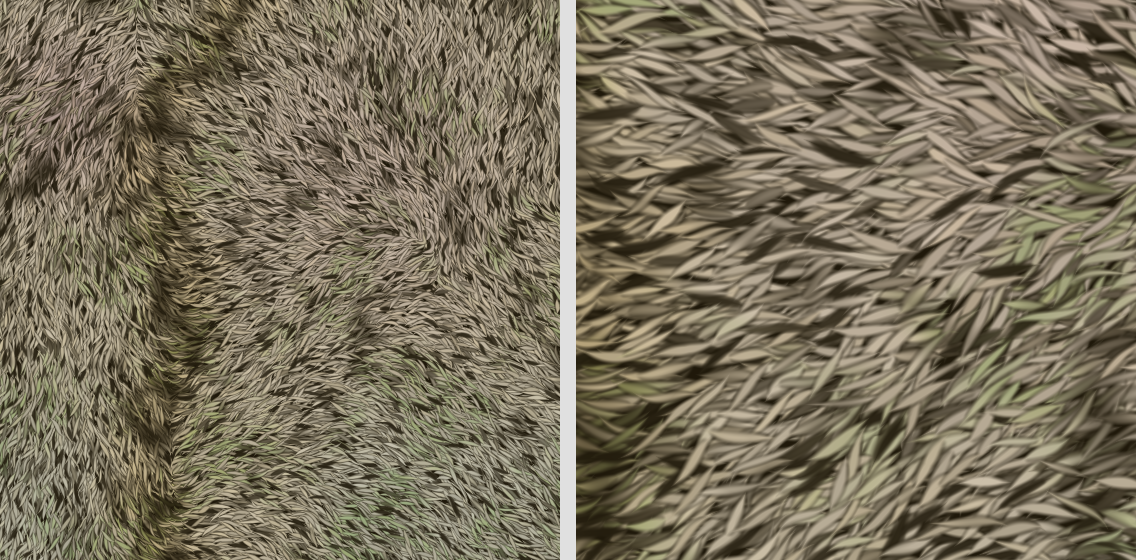
Left: the whole. Right: its middle third, enlarged.
Write a WebGL 1 fragment shader that draws this texture.

```glsl
precision highp float;
uniform vec2 u_resolution;

#define LAYERS 12
#define CELLS 43.0
#define BLADE_WIDTH 0.13
#define BLADE_LENGTH 0.92
#define SPREAD 1.1
#define FAN_CENTRE vec2(0.88, 0.62)
#define BRIGHTNESS 1.42
#define SHADOW 0.42
#define SOFTNESS 0.0017

const vec3 SOIL = vec3(0.12, 0.095, 0.04);
const vec3 STRAW = vec3(0.75, 0.71, 0.62);
const vec3 GREEN_TINT = vec3(-0.14, -0.07, -0.16);
const vec3 OCHRE_TINT = vec3(0.03, -0.01, -0.11);
const vec3 MAUVE_TINT = vec3(0.0, -0.035, 0.01);
const vec3 ASHEN_TINT = vec3(-0.03, 0.0, 0.02);

vec4 hash4(vec3 p) {
  vec4 h = fract(p.xyzx * vec4(0.1031, 0.1030, 0.0973, 0.1099));
  h += dot(h, h.wzxy + 33.33);
  return fract((h.xxyz + h.yzzw) * h.zywx);
}

// Layered sines, roughly -1 to 1
float patches(vec2 p) {
  float a = sin(p.x * 1.3 + 1.7 * sin(p.y * 0.9));
  float b = sin(p.y * 1.9 - p.x * 0.8 + 1.4 * sin(p.x * 1.6));
  float c = sin(p.x * 3.7 + p.y * 2.9 + 1.5 * sin(p.y * 3.1));
  return (a + b + 0.7 * c) / 2.7;
}

// Distance to the nearest tuft centre
float tufts(vec2 p) {
  float nearest = 4.0;
  for (int j = -1; j <= 1; j++)
    for (int i = -1; i <= 1; i++) {
      vec2 cell = floor(p) + vec2(float(i), float(j));
      vec2 d = cell + hash4(vec3(cell + 50.0, 91.0)).xy - p;
      nearest = min(nearest, dot(d, d));
    }
  return sqrt(nearest);
}

// Double-angle vectors blend directions without regard to sign
vec2 axis(float angle) {
  return vec2(cos(2.0 * angle), sin(2.0 * angle));
}

// Blends two flows, passing through a direction between them
vec2 turnFlow(vec2 from, vec2 to, float between, float amount) {
  return mix(from, to, amount) + 2.4 * amount * (1.0 - amount) * axis(between);
}

float flowAngle(vec2 p) {
  vec2 d = p - FAN_CENTRE;
  vec2 flow = vec2(d.x * d.x - d.y * d.y, 2.0 * d.x * d.y) / (dot(d, d) + 0.002);
  flow = turnFlow(flow, axis(-0.62), 0.0, smoothstep(0.08, 0.6, p.x - p.y));
  vec2 toStand = p - vec2(0.90, 0.90);
  flow = turnFlow(flow, axis(1.4), -1.1, exp(-9.0 * dot(toStand, toStand)));
  float leftAngle = mix(1.35 + 1.6 * p.x, 0.9, smoothstep(0.6, 0.85, p.y));
  flow = turnFlow(flow, axis(leftAngle), -0.8, 1.0 - smoothstep(0.17, 0.38, p.x));
  return 0.5 * atan(flow.y, flow.x) + 0.3 * patches(p * 12.0 + 4.0);
}

float furrow(vec2 p) {
  float centre = 0.295 + 0.033 * sin(11.4 * (p.y - 0.31)) + 0.09 * smoothstep(0.75, 1.0, p.y);
  float across = (p.x - centre + 0.03 * patches(p * 24.0)) / 0.065;
  return exp(-across * across);
}

float hollow(vec2 p) {
  float across = (p.y - 0.64 - 0.85 * p.x + 0.025 * patches(p * 20.0)) / 0.06;
  return exp(-across * across) * (1.0 - smoothstep(0.16, 0.27, p.x));
}

void main() {
  vec2 p = gl_FragCoord.xy / u_resolution.y;
  float edge = max(SOFTNESS, 0.8 / u_resolution.y) * CELLS;

  // Broad light and hue
  float ditch = furrow(p);
  float dip = hollow(p);
  float gap = smoothstep(0.25, 0.9, tufts(p * 17.0));
  float light = 1.14 - (0.42 + 0.4 * gap) * ditch - (0.45 + 0.3 * gap) * dip;
  light *= 1.0 - 0.42 * gap + 0.15 * patches(p * 14.0) + 0.15 * patches(p * 37.0 + 7.0);
  light = max(light, 0.08);
  float ashen = smoothstep(0.45, 0.1, p.y) * smoothstep(0.1, 0.3, abs(p.x - 0.37));
  ashen = (1.0 - smoothstep(0.1, 0.45, p.y)) * smoothstep(0.1, 0.3, abs(p.x - 0.37));
  light += 0.07 * ashen;
  float greenness = smoothstep(-0.2, 0.7, patches(p * 13.0 + 2.0) + 0.2 - 0.4 * p.y);
  vec2 toSlope = p - vec2(0.66, 0.70);
  vec2 toThicket = p - vec2(0.10, 0.80);
  float mauveness = 0.8 * exp(-12.0 * dot(toSlope, toSlope));
  mauveness += 1.3 * exp(-45.0 * dot(toThicket, toThicket));

  // Blades painted from the ground upwards
  float angle = flowAngle(p);
  vec2 bent = p + 0.0012 * vec2(sin(p.y * 95.0 + 3.0 * sin(p.x * 31.0)),
                                sin(p.x * 87.0 + 3.0 * sin(p.y * 37.0)));
  vec3 color = SOIL;
  for (int layer = 0; layer < LAYERS; layer++) {
    float depth = float(layer) / float(LAYERS - 1);
    vec2 grid = bent * CELLS + float(layer) * vec2(7.37, 3.71);
    for (int j = -1; j <= 1; j++)
      for (int i = -1; i <= 1; i++) {
        vec2 cell = floor(grid) + vec2(float(i), float(j));
        vec4 seed = hash4(vec3(cell, float(layer) * 7.0 + 1.0));
        vec4 trait = hash4(vec3(cell + 17.0, float(layer) * 5.0 + 60.0));
        float turn = angle + SPREAD * (seed.z - 0.5);
        float c = cos(turn), s = sin(turn);
        vec2 q = grid - cell - seed.xy;
        q = vec2(c * q.x + s * q.y, c * q.y - s * q.x);
        float along = q.x / (BLADE_LENGTH * mix(0.6, 1.0, trait.x));
        float across = abs(q.y + 0.2 * (trait.y - 0.5) * along * along * along);
        float taper = 1.0 - along * along;
        float width = BLADE_WIDTH * mix(0.65, 1.1, trait.z);
        float body = across - width * taper;

        float shade = (1.0 - smoothstep(0.0, width, body)) * smoothstep(0.0, 0.4, taper);
        color = mix(color, SOIL, SHADOW * shade);

        // A few blades lie in deep shade
        float lit = mix(0.15, 1.0, smoothstep(0.04, 0.2, seed.w));
        float tone = mix(0.45, 1.15, seed.w) * lit * mix(0.68, 1.0, depth) * light * BRIGHTNESS;
        tone = min(tone * (1.0 - 0.2 * smoothstep(0.0, width, across)), 0.88 + 0.2 * trait.w);
        vec3 tint = GREEN_TINT * greenness * smoothstep(0.35, 0.8, trait.w);
        tint += OCHRE_TINT * (0.6 * ditch + 0.3 * trait.y * trait.y);
        tint += MAUVE_TINT * mauveness + ASHEN_TINT * ashen;
        vec3 blade = mix(SOIL, STRAW, tone) + tint * tone;
        color = mix(color, blade, 1.0 - smoothstep(-edge, edge, body));
      }
  }
  gl_FragColor = vec4(clamp(color, 0.0, 1.0), 1.0);
}
```
